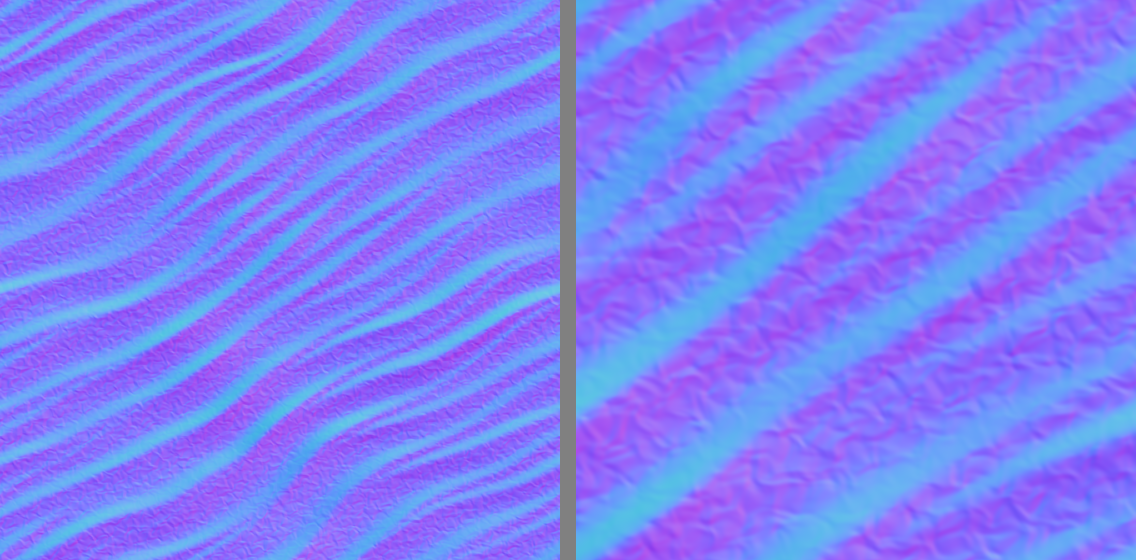
Left, the full canvas; right, a detail of the centre.
Reproduce this texture map procedurally as a Shadertoy shader.

```glsl
// Tileable normal map of wind-blown sand: slanted, merging ripples with fine grain.

const float TAU = 6.2831853;
const vec2 STEEP_WAVE = vec2(-6.0, 9.0);    // whole cycles per tile, so it wraps
const vec2 FLAT_WAVE = vec2(-5.0, 10.0);
const vec2 STREAK_WAVE = vec2(-8.0, 15.0);
const float RIPPLE_HEIGHT = 0.0168;
const float STREAK_AMOUNT = 0.11;
const float CREST_ROUNDING = 0.32;
const float SKEW = 0.32;                    // makes the upper face steeper
const float MERGE_SHARPNESS = 5.5;
const float BEND = 0.2;
const float GRAIN_HEIGHT = 0.00085;
const float GRAIN_JITTER = 0.006;           // breaks up the noise lattice
const vec2 FINE_GRAIN = vec2(112.0, 128.0); // noise cells per tile
const vec2 COARSE_GRAIN = vec2(61.0, 73.0);
const float RIPPLE_STEP = 0.0015;
const float GRAIN_STEP = 0.001;

// Random unit vector for a lattice cell
vec2 cellGradient(vec2 cell, float seed) {
    uvec3 k = uvec3(uint(cell.x), uint(cell.y), uint(seed));
    uint h = k.x * 1597u + k.y * 51749u + k.z * 7919u + 13u;
    h = (h ^ (h >> 15u)) * 73244475u;
    h = (h ^ (h >> 13u)) * 73244475u;
    h ^= h >> 16u;
    float angle = TAU * float(h & 65535u) / 65536.0;
    return vec2(cos(angle), sin(angle));
}

// Gradient noise that wraps after one tile
float noise(vec2 p, vec2 cells, float seed) {
    vec2 q = p * cells;
    vec2 i = floor(q);
    vec2 f = q - i;
    vec2 w = f * f * f * (f * (f * 6.0 - 15.0) + 10.0);
    vec2 a = mod(i, cells);
    vec2 b = mod(i + 1.0, cells);
    float n00 = dot(cellGradient(a, seed), f);
    float n10 = dot(cellGradient(vec2(b.x, a.y), seed), f - vec2(1.0, 0.0));
    float n01 = dot(cellGradient(vec2(a.x, b.y), seed), f - vec2(0.0, 1.0));
    float n11 = dot(cellGradient(b, seed), f - 1.0);
    return mix(mix(n00, n10, w.x), mix(n01, n11, w.x), w.y);
}

// Narrow crest and round trough, one per unit of phase
float ridge(float phase) {
    float t = phase - SKEW * cos(TAU * phase) / TAU;
    float s = sin(0.5 * TAU * t);
    return 1.0 - sqrt(s * s + CREST_ROUNDING * CREST_ROUNDING);
}

// Two ripple trains that bend together and merge into forks
float rippleHeight(vec2 p) {
    float bend = BEND * sin(TAU * p.x)
               + 0.45 * noise(p, vec2(3.0), 1.0)
               + 0.12 * noise(p, vec2(6.0, 8.0), 2.0);
    float lead = 0.7 * noise(p, vec2(3.0, 4.0), 3.0);
    float strength = 0.95 + 0.75 * noise(p, vec2(4.0, 6.0), 4.0);
    float steep = ridge(dot(p, STEEP_WAVE) + bend) + lead;
    float flatter = ridge(dot(p, FLAT_WAVE) + bend + 0.35) - lead;
    float merged = log(exp(MERGE_SHARPNESS * steep)
                     + exp(MERGE_SHARPNESS * flatter)) / MERGE_SHARPNESS;
    float streakMask = smoothstep(-0.25, 0.35, noise(p, vec2(5.0), 5.0));
    float streaks = streakMask * ridge(dot(p, STREAK_WAVE) + 1.6 * bend);
    return RIPPLE_HEIGHT * (strength * merged + STREAK_AMOUNT * streaks);
}

// Sand grains in two sizes
float grainHeight(vec2 p) {
    vec2 jitter = vec2(noise(p, COARSE_GRAIN, 8.0), noise(p, COARSE_GRAIN, 9.0));
    vec2 q = p + GRAIN_JITTER * jitter;
    return GRAIN_HEIGHT * (noise(q, FINE_GRAIN, 6.0) + noise(q, COARSE_GRAIN, 7.0));
}

vec2 rippleSlope(vec2 p) {
    vec2 e = vec2(RIPPLE_STEP, 0.0);
    return vec2(rippleHeight(p + e.xy) - rippleHeight(p - e.xy),
                rippleHeight(p + e.yx) - rippleHeight(p - e.yx)) / (2.0 * RIPPLE_STEP);
}

vec2 grainSlope(vec2 p) {
    vec2 e = vec2(GRAIN_STEP, 0.0);
    return vec2(grainHeight(p + e.xy) - grainHeight(p - e.xy),
                grainHeight(p + e.yx) - grainHeight(p - e.yx)) / (2.0 * GRAIN_STEP);
}

void mainImage(out vec4 fragColor, in vec2 fragCoord) {
    vec2 p = fragCoord / iResolution.xy;
    vec2 slope = rippleSlope(p);

    // The steep upper faces are smoother than the rest
    float grainAmount = mix(0.35, 1.0, smoothstep(-0.35, 0.0, slope.y));
    slope += grainAmount * grainSlope(p);

    // Pack the surface normal into colour
    vec3 normal = normalize(vec3(-slope, 1.0));
    fragColor = vec4(0.5 + 0.5 * normal, 1.0);
}
```
